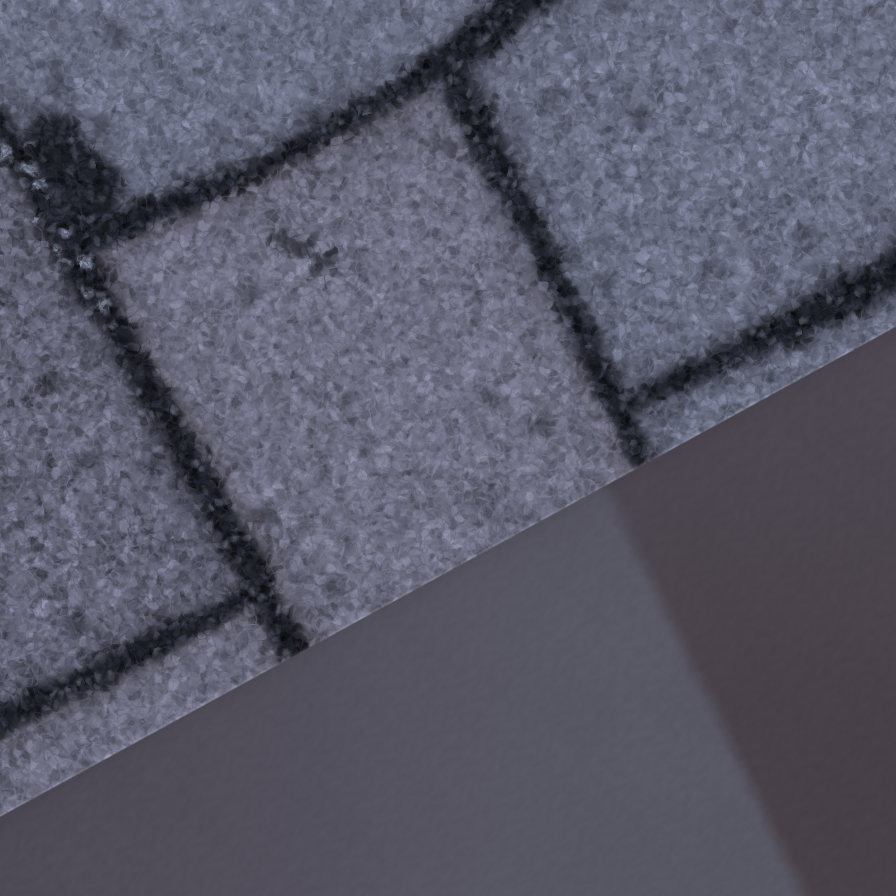
A Shadertoy shader for this texture:

```glsl
// Weathered paving blocks with dark, gritty joints, cut off by a smooth diagonal slab.
// Joints are tapered segment distances; grain, rubble and pits come from cellular
// noise, while broad stains come from layered sines.

vec2 hash2(vec2 p) {
    return fract(sin(vec2(dot(p, vec2(127.1, 311.7)), dot(p, vec2(269.5, 183.3)))) * 43758.5);
}

// x: nearest distance, y: gap to the second nearest, z: random value of the cell
vec3 cellular(vec2 p) {
    vec2 cell = floor(p), f = fract(p);
    float first = 8.0, second = 8.0, id = 0.0;
    for (int y = -1; y <= 1; y++)
    for (int x = -1; x <= 1; x++) {
        vec2 o = vec2(x, y);
        vec2 h = hash2(cell + o);
        float d = length(o + h - f);
        if (d < first) { second = first; first = d; id = fract(h.x * 7.3 + h.y * 3.1); }
        else second = min(second, d);
    }
    return vec3(first, second - first, id);
}

// Soft light and dark grains that fade out at their borders, -0.5 to 0.5
float grains(vec2 p) {
    vec3 c = cellular(p);
    return (c.z - 0.5) * smoothstep(0.0, 0.35, c.y);
}

// Layered sines, roughly -1 to 1
float stains(vec2 p) {
    float sum = 0.0, amp = 0.5;
    for (int i = 0; i < 5; i++) {
        sum += amp * sin(p.x + 1.7 * sin(p.y * 0.8)) * sin(p.y + 1.3 * sin(p.x * 0.9));
        p = mat2(1.5, 1.1, -1.1, 1.5) * p + 2.3;
        amp *= 0.62;
    }
    return sum;
}

// Distance to a segment whose half width goes from wa to wb
float joint(vec2 p, vec2 a, vec2 b, float wa, float wb) {
    vec2 ab = b - a;
    float t = clamp(dot(p - a, ab) / dot(ab, ab), 0.0, 1.0);
    return length(p - a - ab * t) - mix(wa, wb, t);
}

// Signed distance to a line, positive on the left of a to b
float side(vec2 p, vec2 a, vec2 b) {
    vec2 d = normalize(b - a);
    return d.x * (p.y - a.y) - d.y * (p.x - a.x);
}

float joints(vec2 p) {
    // upper edge of the middle block
    float d = joint(p, vec2(0.60, 1.01), vec2(0.48, 0.92), 0.020, 0.018);
    d = min(d, joint(p, vec2(0.48, 0.92), vec2(0.30, 0.816), 0.014, 0.010));
    d = min(d, joint(p, vec2(0.30, 0.816), vec2(0.09, 0.735), 0.010, 0.020));
    // left edge, with the open corner
    d = min(d, joint(p, vec2(0.0, 0.865), vec2(0.105, 0.68), 0.012, 0.020));
    d = min(d, joint(p, vec2(0.105, 0.68), vec2(0.245, 0.43), 0.014, 0.016));
    d = min(d, joint(p, vec2(0.245, 0.43), vec2(0.325, 0.275), 0.017, 0.017));
    d = min(d, joint(p, vec2(0.055, 0.84), vec2(0.10, 0.79), 0.030, 0.036));
    // right edge and its branch
    d = min(d, joint(p, vec2(0.505, 0.915), vec2(0.60, 0.735), 0.018, 0.011));
    d = min(d, joint(p, vec2(0.60, 0.735), vec2(0.715, 0.49), 0.012, 0.011));
    d = min(d, joint(p, vec2(0.705, 0.55), vec2(1.02, 0.705), 0.009, 0.024));
    // lower left edge
    return min(d, joint(p, vec2(-0.01, 0.19), vec2(0.28, 0.335), 0.016, 0.011));
}

vec3 paving(vec2 p) {
    vec2 warped = p + 0.005 * vec2(stains(p * 75.0), stains(p.yx * 75.0 + 4.0));
    float coarse = grains(warped * 55.0);
    float fine = grains(warped * 105.0 + 9.0);
    float dust = grains(warped * 190.0 + 17.0);
    float d = joints(p) + 0.006 * stains(p * 38.0) + 0.008 * fine;

    // block tones
    float leftBlock = smoothstep(-0.01, 0.01, -side(p, vec2(0.28, 0.336), vec2(0.0, 0.86)) * -1.0)
                    * smoothstep(-0.01, 0.01, side(p, vec2(0.0, 0.186), vec2(0.27, 0.33)));
    float middle = smoothstep(0.0, 0.02, side(p, vec2(0.712, 0.49), vec2(0.488, 0.91)))
                 * smoothstep(0.0, 0.02, -side(p, vec2(0.1, 0.725), vec2(0.47, 0.91)))
                 * (1.0 - leftBlock);
    vec3 stone = mix(vec3(0.405, 0.42, 0.50), vec3(0.415, 0.42, 0.495), middle);
    stone = mix(stone, vec3(0.375, 0.378, 0.45), leftBlock);

    // mineral grain, stains and sparse pits
    float grain = 0.20 * coarse + 0.34 * fine + 0.26 * dust + 0.06 * stains(p * 130.0);
    stone *= 1.02 + (1.0 + 0.3 * leftBlock) * grain + 0.04 * stains(p * 17.0 + 1.0);
    vec3 spot = cellular(warped * 13.0 + 3.0);
    float pit = 0.6 * smoothstep(0.26, 0.04, spot.x + 0.1 * coarse) * step(0.68, spot.z);
    float scar = joint(warped, vec2(0.315, 0.735), vec2(0.36, 0.707), 0.004, 0.011);
    pit = max(pit, smoothstep(0.014, -0.008, scar + 0.016 * coarse + 0.016 * fine));
    stone *= 1.0 - 0.40 * pit;
    stone += vec3(0.025, 0.010, 0.005) * middle * smoothstep(0.025, 0.005, d);
    stone *= 1.0 - 0.36 * exp(-max(d, 0.0) / 0.014);

    // rubble in the joints
    vec3 rubble = cellular(warped * vec2(95.0, 80.0) + 5.0);
    float chip = smoothstep(0.45, 1.0, rubble.z) * smoothstep(0.6, 0.1, rubble.x);
    vec3 dirt = vec3(0.115, 0.122, 0.155) * (1.0 + 0.8 * fine + 0.7 * dust) + vec3(0.17, 0.18, 0.19) * chip;
    vec3 color = mix(dirt, stone, smoothstep(-0.011, 0.009, d));

    // loose pebbles along the open corner
    for (int i = 0; i < 10; i++) {
        float t = float(i) / 9.0;
        vec2 h = hash2(vec2(float(i), 4.0));
        vec2 center = mix(vec2(0.01, 0.83), vec2(0.115, 0.655), t) + 0.03 * (h - 0.5);
        float r = length(warped - center) - mix(0.004, 0.011, h.y);
        color = mix(color, vec3(0.35, 0.37, 0.43) * (1.0 + fine + dust), smoothstep(0.003, -0.003, r));
    }
    return color;
}

vec3 slab(vec2 p, float depth) {
    float seam = side(p, vec2(0.90, 0.0), vec2(0.684, 0.44)) + 0.003 * stains(p * 40.0);
    vec3 pale = mix(vec3(0.305, 0.29, 0.335), vec3(0.34, 0.337, 0.385), smoothstep(0.0, 0.65, p.x));
    vec3 brown = mix(vec3(0.28, 0.25, 0.28), vec3(0.30, 0.28, 0.32), smoothstep(0.1, 0.6, p.y));
    vec3 color = mix(brown, pale, smoothstep(-0.012, 0.014, seam));
    vec2 brushed = vec2(p.x - p.y, p.x + p.y);
    color *= 1.0 + 0.02 * stains(p * 9.0) + 0.03 * stains(brushed * vec2(190.0, 100.0));
    return color * (1.0 - 0.08 * exp(-depth / 0.012));
}

void mainImage(out vec4 fragColor, in vec2 fragCoord) {
    vec2 p = fragCoord / iResolution.xy;
    float pixel = 1.0 / iResolution.y;
    float edge = side(p, vec2(0.0, 0.0885), vec2(1.0, 0.6354));
    vec3 color = mix(slab(p, max(-edge, 0.0)), paving(p), smoothstep(-pixel, pixel, edge));
    color += 0.06 * smoothstep(0.0025, 0.0, abs(edge - 0.001));
    fragColor = vec4(color, 1.0);
}
```
